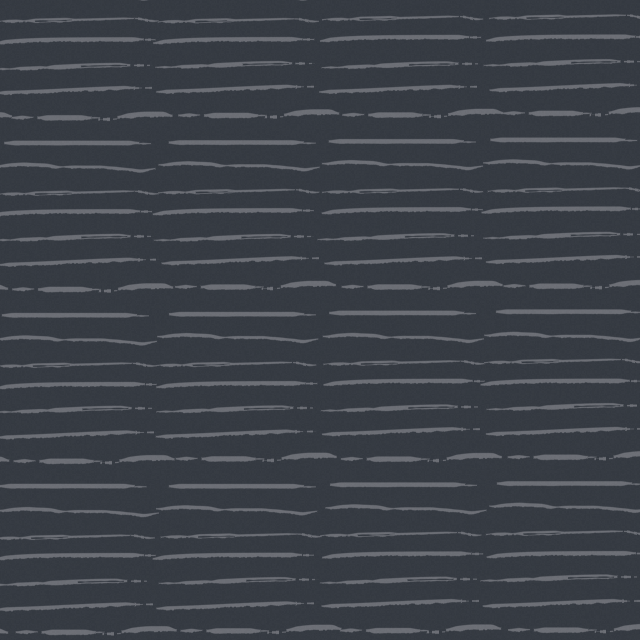
Give the GLSL for this pattern, as a WebGL 1 fragment shader.

```glsl
precision highp float;
// Rows of dry-brush dashes on dark slate: seven stroke kinds stacked in a
// repeating tile, about four tiles across and just under four down.
// Each stroke is a bent, frayed slab distance; each tile copy drifts a little.

uniform vec2 u_resolution;

const float UNITS = 768.0;       // drawing units across the canvas
const float TILE = 196.5;        // tile width
const float ROW_STEP = 29.47;    // distance between rows
const float TOP_ROW = 21.5;      // first row, measured from the top
const float KINDS = 7.0;
const vec3 SLATE = vec3(0.21, 0.23, 0.26);
const vec3 CHALK = vec3(0.425, 0.435, 0.462);

float hash(vec2 p) {
  vec3 q = fract(vec3(p.xyx) * 0.1031);
  q += dot(q, q.yzx + 33.33);
  return fract((q.x + q.y) * q.z);
}

float noise(float x, float seed) {
  float i = floor(x), f = fract(x);
  return mix(hash(vec2(i, seed)), hash(vec2(i + 1.0, seed)), f * f * (3.0 - 2.0 * f));
}

// Worn bristle profile: slow wear plus fine comb teeth
float wear(float x, float seed) {
  return 0.55 * noise(x / 7.0, seed) + 0.45 * hash(vec2(floor(x / 2.4), seed + 9.0));
}

float span(float x, float a, float b) {
  return max(a - x, x - b);
}

// Tapered slab from a to b with a crisp top and a frayed underside
float dash(vec2 p, float a, float b, float thick, float fray, float seed) {
  float reach = thick * mix(0.5, 1.0, smoothstep(0.0, 14.0, -span(p.x, a, b)));
  float under = reach - fray * wear(p.x, seed);
  return max(span(p.x, a, b), max(p.y - reach, -p.y - under));
}

// Broken crumbs of paint between a and b
float crumbs(vec2 p, float a, float b, float thick, float seed) {
  float size = mix(-0.8, thick, hash(vec2(floor(p.x / 4.0), seed + 31.0)));
  return max(span(p.x, a, b), abs(p.y) - size);
}

// Dry streak scraped out of a stroke
float scrape(float d, vec2 p, float a, float b, float seed) {
  float core = abs(p.y + 0.3) - 1.1 * noise(p.x / 6.0, seed + 17.0);
  return max(d, -max(span(p.x, a, b), core));
}

// Distance to one stroke; p is local to the tile, y up from the row centre
float stroke(vec2 p, float kind) {
  float x = p.x, t = x / TILE, d;
  if (kind < 0.5) {            // thin scratch with a split belly
    p.y -= mix(-4.5, 0.5, t) - 4.0 * smoothstep(168.0, 192.0, x);
    d = dash(p, 3.0, 38.0, 2.3, 2.2, kind);
    d = min(d, dash(p, 36.0, 98.0, 2.9, 1.5, kind));
    d = scrape(d, p, 48.0, 92.0, kind);
    d = min(d, dash(p, 86.0, 167.0, 1.5, 0.8, kind));
    d = min(d, crumbs(p, 168.0, 184.0, 1.8, kind));
    return min(d, dash(p, 180.0, 196.0, 2.0, 1.4, kind));
  }
  if (kind < 1.5) {            // long full stroke, low at the start
    p.y -= 4.0 - 5.0 * exp(-x / 32.0);
    d = dash(p, 0.0, 179.0, 3.0, 1.8, kind);
    return min(d, crumbs(p, 178.0, 193.0, 2.0, kind));
  }
  if (kind < 2.5) {            // stroke that splits in two at the end
    p.y -= mix(-1.5, 3.5, smoothstep(0.0, 0.75, t));
    d = dash(p, 0.0, 22.0, 2.0, 1.5, kind);
    d = min(d, dash(p, 20.0, 68.0, 2.6, 2.0, kind));
    d = min(d, dash(p, 60.0, 164.0, 3.0, 1.0, kind));
    d = scrape(d, p, 105.0, 160.0, kind);
    return min(d, crumbs(p, 168.0, 191.0, 1.9, kind));
  }
  if (kind < 3.5) {            // rising combed stroke
    p.y -= mix(-1.5, 5.5, smoothstep(-0.1, 1.0, t));
    d = dash(p, 3.0, 172.0, 2.9, 2.5, kind);
    return min(d, crumbs(p, 170.0, 195.0, 2.4, kind));
  }
  if (kind < 4.5) {            // short heavy dashes
    p.y -= 4.0 * smoothstep(118.0, 165.0, x) - 2.0 * smoothstep(185.0, 196.0, x);
    d = dash(p, 2.0, 28.0, 2.9, 2.5, kind);
    d = min(d, dash(p, 33.0, 98.0, 3.5, 1.2, kind));
    d = min(d, dash(p, 96.0, 108.0, 1.8, 1.2, kind));
    d = min(d, crumbs(p + vec2(0.0, 1.5), 106.0, 128.0, 2.6, kind));
    return min(d, dash(p, 129.0, 195.0, 3.7, 2.4, kind));
  }
  if (kind < 5.5) {            // clean stroke with a thin tail
    p.y += 1.5;
    d = dash(p, 12.0, 174.0, 2.9, 0.6, kind);
    return min(d, dash(p + vec2(0.0, 0.8), 170.0, 188.0, 1.4, 0.8, kind));
  }
  // wavering thread, thicker over its first hump
  p.y -= 3.0 * exp(-pow((x - 42.0) / 38.0, 2.0)) - 2.0;
  p.y += 4.0 * exp(-pow((x - 177.0) / 22.0, 2.0)) - 1.6 * (noise(x / 13.0, kind) - 0.5);
  d = dash(p, 4.0, 86.0, 2.7, 1.7, kind);
  return min(d, dash(p, 82.0, 197.0, 2.1, 1.6, kind));
}

void main() {
  vec2 p = gl_FragCoord.xy / u_resolution * UNITS;
  float fromTop = UNITS - p.y;
  float row = floor((fromTop - TOP_ROW) / ROW_STEP + 0.5);
  float kind = mod(row, KINDS);
  float y = TOP_ROW + row * ROW_STEP - fromTop;

  // Heavy dashes sit further along the tile than the rest
  float start = -9.0 + (abs(kind - 4.0) < 0.5 ? 24.0 : 0.0);
  float column = floor((p.x - start) / TILE);

  // Neighbouring copies are joined so that drifted ends stay whole
  float d = 1e3;
  for (int i = -1; i <= 1; i++) {
    float c = column + float(i);
    vec2 cell = vec2(c + 5.0, row + 5.0);
    float slide = 9.0 * (hash(cell) - 0.5);
    float lift = 1.3 * (c - 1.0) + 2.0 * (hash(cell + 40.0) - 0.5);
    d = min(d, stroke(vec2(p.x - start - c * TILE - slide, y - lift), kind));
  }

  float blur = max(1.0, 0.75 * UNITS / u_resolution.y);
  float paint = 1.0 - smoothstep(-blur, blur, d);
  float grain = hash(floor(p / 1.5)) - 0.5;
  gl_FragColor = vec4(mix(SLATE, CHALK, paint) + 0.012 * grain, 1.0);
}
```
